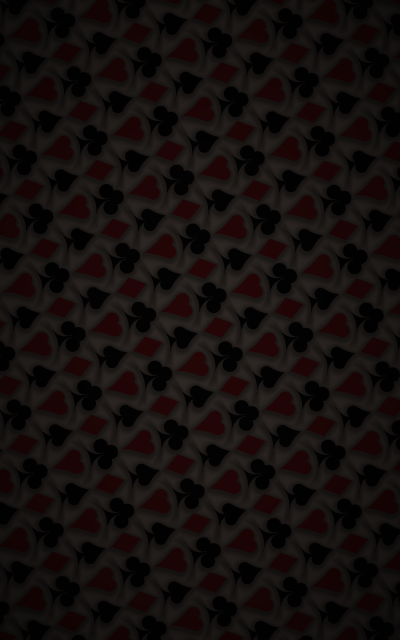
A Shadertoy shader for this pattern:

```glsl
// Tilted rows of clubs, hearts, diamonds and spades on a dim, vignetted cloth.

const float TILT = 0.2684;                  // rotation of the rows, radians
const float SUIT_SIZE = 0.02344;            // half a symbol, in canvas heights
const vec2 ANCHOR = vec2(-0.0091, 0.1263);  // one club, from the canvas centre
const vec2 CELL = vec2(2.035, 2.436);       // spacing, in symbol halves
const vec3 CLOTH = vec3(0.188, 0.163, 0.150);
const vec3 RED = vec3(0.142, 0.022, 0.026);
const vec3 BLACK = vec3(0.008, 0.007, 0.007);
const vec2 VIGNETTE = vec2(0.45, 0.55);     // falloff across and down
const vec2 SHADOW_SHIFT = vec2(-0.10, -0.06);
const float SHADOW_DEPTH = 0.42;
const float SHADOW_REACH = 0.32;
const float FLANK_CURVE = 0.06;             // hollow of the tapering sides

// Round lobe drawn out to a sharp tip, with a hollow outer flank.
float teardrop(vec2 p, vec2 tip, vec2 lobe, float radius) {
    vec2 axis = lobe - tip;
    float len = length(axis);
    axis /= len;
    vec2 outward = vec2(axis.y, -axis.x) * sign(axis.y);
    float across = dot(p - tip, outward);
    vec2 q = vec2(abs(across), dot(p - tip, axis));
    float s = radius / len;
    float k = sqrt(1.0 - s * s);
    float t = dot(q, vec2(s, k)) / (len * k);
    if (t > 1.0) return length(q - vec2(0.0, len)) - radius;
    if (t < 0.0) return length(q);
    float hollow = across > 0.0 ? FLANK_CURVE * sin(3.14159 * t) : 0.0;
    return dot(q, vec2(k, -s)) + hollow;
}

// Thin stem that flares into a shallow arched foot.
float stem(vec2 p, float top, float foot) {
    float t = clamp((top - p.y) / (top - foot), 0.0, 1.1);
    float width = 0.06 + 0.62 * t * t * t;
    float slope = 1.86 * t * t / (top - foot);
    float side = (p.x - width) / sqrt(1.0 + slope * slope);
    float arch = foot + 0.12 * (1.0 - p.x * p.x / 0.46);
    return max(side, max(arch - p.y, p.y - top));
}

float club(vec2 p) {
    float lobes = min(length(p - vec2(0.0, 0.62)), length(p - vec2(0.56, 0.07))) - 0.48;
    return min(lobes, stem(p, 0.25, -0.95));
}

float heart(vec2 p) {
    return teardrop(p, vec2(0.0, -0.98), vec2(0.37, 0.62), 0.45);
}

float diamond(vec2 p) {
    vec2 halfSize = vec2(0.72, 1.0);
    return (dot(abs(p), halfSize.yx) - halfSize.x * halfSize.y) / length(halfSize);
}

float spade(vec2 p) {
    float body = teardrop(p, vec2(0.0, 1.0), vec2(0.34, -0.14), 0.41);
    return min(body, stem(p, -0.1, -1.08));
}

// Returns the distance to the nearest symbol and whether it is red.
vec2 suits(vec2 p) {
    vec2 home = floor(p / CELL + 0.5);
    vec2 nearest = vec2(1e3, 0.0);
    for (int j = -1; j <= 1; j++) {
        for (int i = -1; i <= 1; i++) {
            vec2 id = home + vec2(i, j);
            vec2 q = p - id * CELL;
            q.x = abs(q.x);
            vec2 parity = mod(id, 2.0);
            float d;
            if (parity.x < 0.5) d = parity.y < 0.5 ? club(q) : heart(q);
            else d = parity.y < 0.5 ? diamond(q) : spade(q);
            float isRed = mod(parity.x + parity.y, 2.0);
            if (d < nearest.x) nearest = vec2(d, isRed);
        }
    }
    return nearest;
}

void mainImage(out vec4 fragColor, in vec2 fragCoord) {
    // Symbol frame: y runs along the rows, x across them
    vec2 p = (fragCoord - 0.5 * iResolution.xy) / iResolution.y - ANCHOR;
    vec2 along = vec2(cos(TILT), sin(TILT));
    p = vec2(dot(p, vec2(-along.y, along.x)), dot(p, along)) / SUIT_SIZE;
    float pixel = 1.0 / (iResolution.y * SUIT_SIZE);

    // Cloth with soft shadows
    float shadowDist = max(suits(p - SHADOW_SHIFT).x, 0.0) / SHADOW_REACH;
    vec3 color = CLOTH * (1.0 - SHADOW_DEPTH * exp(-shadowDist * shadowDist));

    // Symbols
    vec2 suit = suits(p);
    vec3 ink = mix(BLACK, RED, suit.y);
    color = mix(color, ink, smoothstep(0.7 * pixel, -0.7 * pixel, suit.x));

    // Vignette
    vec2 c = 2.0 * fragCoord / iResolution.xy - 1.0;
    color *= exp(-dot(VIGNETTE, c * c));
    fragColor = vec4(color, 1.0);
}
```
